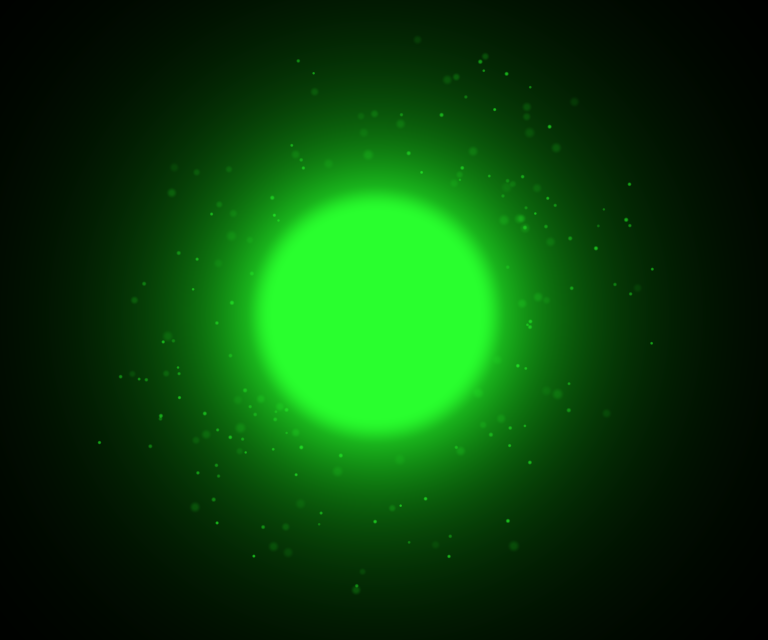
This background is drawn by a Shadertoy shader. Its source:

```glsl
float hash(float n) {
    return fract(sin(n * 12.9898) * 43758.5453);
}

// Green fading from pure glow to near black, with red and blue dying sooner
vec3 glowColor(float level) {
    return vec3(0.16 * pow(level, 1.35), level, 0.18 * pow(level, 1.4));
}

// Sparks thrown outward along loose radial streaks
float sparks(vec2 p) {
    float light = 0.0;
    for (int streak = 0; streak < 46; streak++) {
        float s = float(streak);
        float angle = 6.28319 * (s + hash(s + 3.1)) / 46.0;
        // Crowd the streaks toward the upper right and lower left
        angle -= 0.25 * sin(2.0 * angle - 1.4);
        float reach = 0.12 + 0.16 * hash(s + 71.7);

        for (int k = 0; k < 4; k++) {
            float id = s * 4.0 + float(k) + 0.37;
            float radius = 0.2 + reach * pow(hash(id + 210.0), 0.85);
            float a = angle + 0.09 * (hash(id + 430.0) - 0.5);
            float d = length(p - radius * vec2(cos(a), sin(a)));

            // Some sparks are sharp, others are wide and faint
            float blur = step(0.6, hash(id + 650.0));
            float size = mix(0.0028, 0.0065, blur) * mix(0.7, 1.15, hash(id + 870.0));
            float strength = mix(0.65, 0.2, blur) * mix(0.4, 1.0, hash(id + 990.0));
            light += strength * (1.0 - smoothstep(size * 0.3, size * 1.5, d));
        }
    }
    return min(light, 0.7);
}

void mainImage(out vec4 fragColor, in vec2 fragCoord) {
    vec2 p = (fragCoord - vec2(0.4896, 0.508) * iResolution.xy) / iResolution.y;
    float r = length(p);

    // Wide halo
    float halo = 0.56 * exp(-6.4 * (r - 0.24)) - 0.012;
    float level = clamp(halo, 0.0, 1.0);

    // Sparks sit on the halo and behind the orb
    level += sparks(p) * (1.0 - level);

    // Solid orb with a soft rim
    level = mix(level, 1.0, 1.0 - smoothstep(0.158, 0.205, r));

    fragColor = vec4(glowColor(level), 1.0);
}
```
